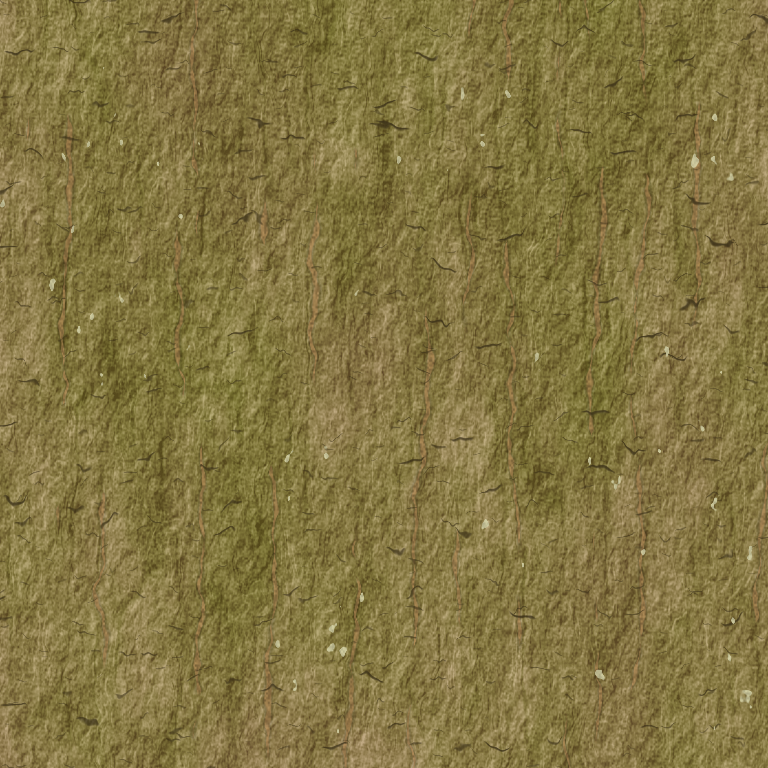
Write a WebGL 1 fragment shader that draws this texture.

```glsl
precision highp float;
uniform vec2 u_resolution;

#define PLATE_SCALE vec2(28.0, 11.0)
#define FLAKE_SCALE vec2(105.0, 58.0)
#define GRAIN_SCALE vec2(420.0, 330.0)
#define CRACK_GRID vec2(14.0, 21.0)
#define CRACK_SHARE 0.7
#define FISSURE_COLUMNS 16.0
#define FISSURE_WIDTH 0.0034
#define LICHEN_GRID vec2(34.0, 24.0)
#define LICHEN_SHARE 0.15
#define RELIEF 2.3
#define BASE_TONE 0.36

const vec3 DARK_BARK = vec3(0.41, 0.35, 0.17);
const vec3 OLIVE_BARK = vec3(0.51, 0.46, 0.24);
const vec3 PALE_BARK = vec3(0.71, 0.65, 0.46);
const vec3 CRACK_COLOR = vec3(0.22, 0.18, 0.09);
const vec3 FISSURE_COLOR = vec3(0.65, 0.50, 0.31);
const vec3 LICHEN_COLOR = vec3(0.78, 0.77, 0.61);
const vec3 MOSS_TINT = vec3(-0.05, 0.01, -0.07);

float hash(vec2 p) {
  return fract(sin(dot(p, vec2(127.1, 311.7))) * 43758.5453);
}

float noise(vec2 p) {
  vec2 i = floor(p), f = fract(p);
  f = f * f * (3.0 - 2.0 * f);
  return mix(mix(hash(i), hash(i + vec2(1.0, 0.0)), f.x),
             mix(hash(i + vec2(0.0, 1.0)), hash(i + 1.0), f.x), f.y);
}

float fbm(vec2 p) {
  float sum = 0.0, amp = 0.5;
  for (int i = 0; i < 4; i++) {
    sum += amp * noise(p);
    p = p * 2.03 + 17.3;
    amp *= 0.5;
  }
  return sum / 0.9375;
}

// Narrow broken grooves between the plates
float furrow(vec2 p) {
  float ridge = abs(noise(p * vec2(36.0, 7.0) + 31.0) - 0.5);
  return (1.0 - smoothstep(0.0, 0.13, ridge)) * noise(p * vec2(50.0, 22.0));
}

// Stepped layers give flaking edges
float barkHeight(vec2 p) {
  float layers = fbm(p * PLATE_SCALE) * 8.0;
  float steps = (floor(layers) + smoothstep(0.0, 0.33, fract(layers))) / 8.0;
  return steps + 0.8 * fbm(p * FLAKE_SCALE) - 0.15 * furrow(p);
}

// Short jagged cracks lying across the grain
float cracks(vec2 p) {
  float ragged = noise(p * vec2(130.0, 90.0));
  p.y += 0.018 * (noise(p * vec2(46.0, 26.0)) - 0.5) + 0.008 * (ragged - 0.5);
  vec2 home = floor(p * CRACK_GRID);
  float mark = 0.0;
  for (int j = -1; j <= 1; j++) {
    for (int i = -1; i <= 1; i++) {
      vec2 cell = home + vec2(i, j);
      vec2 jitter = vec2(hash(cell), hash(cell + 41.0));
      vec2 d = p - (cell + jitter) / CRACK_GRID;
      float size = hash(cell + 73.0);
      float bend = 0.7 * (hash(cell + 97.0) - 0.5);
      d.y += bend * d.x + 16.0 * (jitter.x - 0.6) * d.x * d.x;
      float taper = 1.0 - abs(d.x) / mix(0.006, 0.022, size * size);
      float width = 0.0014 * max(taper, 0.0) * (0.2 + size) * (0.2 + ragged);
      float below = d.y < 0.0 ? 0.6 : 1.0;
      float line = 1.0 - smoothstep(width * 0.3, width + 0.0013, abs(d.y) * below);
      float shown = step(hash(cell + 11.0), CRACK_SHARE) * mix(0.35, 1.0, size);
      mark = max(mark, line * smoothstep(0.0, 0.35, taper) * shown);
    }
  }
  return mark;
}

// Broken vertical splits: x is the bare core, y its dark rim
vec2 fissures(vec2 p) {
  float home = floor(p.x * FISSURE_COLUMNS);
  float ragged = noise(p * vec2(240.0, 90.0));
  vec2 mark = vec2(0.0);
  for (int i = -1; i <= 1; i++) {
    float id = home + float(i);
    float center = (id + 0.2 + 0.6 * hash(vec2(id, 5.0))) / FISSURE_COLUMNS;
    center += 0.030 * (noise(vec2(p.y * 4.0, id * 17.0)) - 0.5);
    center += 0.009 * (noise(vec2(p.y * 30.0, id * 29.0)) - 0.5);
    float open = noise(vec2(p.y * 5.0 + id * 7.3, id * 13.0));
    open += 0.45 * (noise(vec2(p.y * 24.0, id * 19.0)) - 0.5);
    open = smoothstep(0.5, 0.85, open);
    float width = FISSURE_WIDTH * open * (0.2 + noise(vec2(p.y * 50.0, id * 3.0)));
    float d = abs(p.x - center) + 0.003 * (ragged - 0.5);
    float core = 1.0 - smoothstep(width * 0.5, width + 0.001, d);
    float rim = 1.0 - smoothstep(width, width + 0.004, d);
    mark = max(mark, vec2(core, rim) * smoothstep(0.0, 0.3, open));
  }
  return mark;
}

// Small pale flecks gathered in loose clusters
float lichen(vec2 p) {
  vec2 home = floor(p * LICHEN_GRID);
  float ragged = 1.5 * noise(p * vec2(210.0, 150.0)) - 0.3;
  float mark = 0.0;
  for (int j = -1; j <= 1; j++) {
    for (int i = -1; i <= 1; i++) {
      vec2 cell = home + vec2(i, j);
      vec2 spot = cell + vec2(hash(cell + 3.0), hash(cell + 7.0));
      vec2 radius = vec2(0.005, 0.010) * mix(0.35, 1.2, hash(cell + 19.0));
      float d = length((p - spot / LICHEN_GRID) / radius) + ragged;
      float cluster = smoothstep(0.5, 0.85, noise(cell * 0.15 + 8.0));
      float shown = step(hash(cell + 23.0), LICHEN_SHARE * cluster);
      mark = max(mark, shown * (1.0 - smoothstep(0.8, 1.1, d)));
    }
  }
  return mark;
}

void main() {
  vec2 uv = gl_FragCoord.xy / u_resolution;
  vec2 p = uv + 0.010 * (vec2(fbm(uv * 18.0), fbm(uv * 18.0 + 50.0)) - 0.5);
  p.x += 0.004 * (noise(uv * vec2(80.0, 60.0)) - 0.5);

  // Tone from broad bands, plates, flakes and light from above
  float height = barkHeight(p);
  float slope = height - barkHeight(p + vec2(-0.0014, 0.0022));
  float band = noise(uv * vec2(4.0, 1.3) + 2.0) - 0.5;
  float patches = smoothstep(0.57, 0.69, fbm(p * vec2(22.0, 9.0) + 60.0));
  float streak = noise(p * vec2(52.0, 15.0) + 9.0) - 0.5;
  float grain = noise(uv * GRAIN_SCALE) - 0.5;
  float tone = BASE_TONE + 0.15 * band + 0.28 * (height - 0.93);
  tone += 0.14 * patches + 0.13 * streak + RELIEF * clamp(slope, -0.2, 0.2);
  tone += 0.48 * grain - 0.2 * furrow(p);

  vec3 color = mix(DARK_BARK, OLIVE_BARK, clamp(tone * 3.0, -0.6, 1.0));
  color = mix(color, PALE_BARK, clamp(tone * 1.5 - 0.5, 0.0, 1.1));
  float moss = fbm(uv * vec2(9.0, 4.0) + 80.0) - 0.5 - 0.3 * band;
  color += MOSS_TINT * (moss - 0.15 * patches + 0.2 * furrow(p));

  // Surface marks
  vec2 split = fissures(p);
  color *= 1.0 - 0.16 * split.y;
  color = mix(color, FISSURE_COLOR * (1.0 + 0.4 * grain), 0.65 * split.x);
  float crack = max(cracks(p), 0.7 * cracks(p * 1.5 + 3.7));
  color = mix(color, CRACK_COLOR, 0.8 * crack);
  color = mix(color, LICHEN_COLOR * (1.0 + 0.2 * grain), 0.9 * lichen(p));
  gl_FragColor = vec4(clamp(color, 0.0, 1.0), 1.0);
}
```
